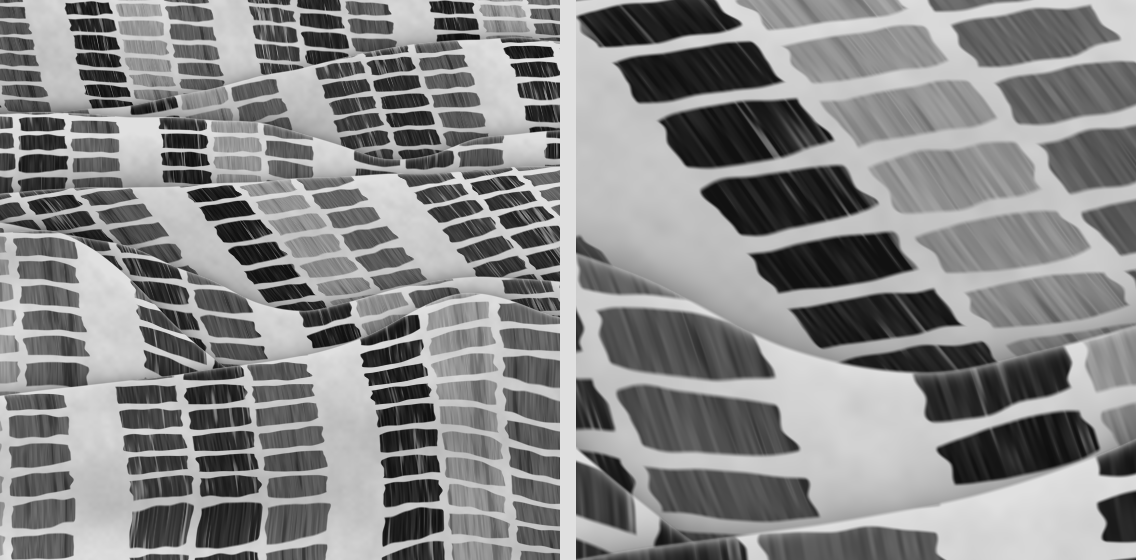
Left, the full canvas; right, a detail of the centre.
Reproduce this texture procedurally as a three.js fragment shader.

```glsl
varying vec2 vUv;

const float EDGE_SOFTNESS = 0.0016;
const float COLUMN_SHARE = 0.27;
const vec3 PALE_GROUP = vec3(0.13, 0.58, 0.38);
const vec3 DARK_GROUP = vec3(0.23, 0.17, 0.36);
const vec3 CLOTH_SHADE = vec3(0.69);
const vec3 CLOTH_LIGHT = vec3(0.88);

float hash(vec2 p) {
  return fract(sin(dot(p, vec2(127.1, 311.7))) * 43758.5453);
}

float noise(vec2 p) {
  vec2 i = floor(p);
  vec2 f = fract(p);
  f = f * f * (3.0 - 2.0 * f);
  float low = mix(hash(i), hash(i + vec2(1.0, 0.0)), f.x);
  float high = mix(hash(i + vec2(0.0, 1.0)), hash(i + vec2(1.0, 1.0)), f.x);
  return mix(low, high, f.y);
}

float bump(float x, float center, float width) {
  float t = (x - center) / width;
  return exp(-t * t);
}

float soft(float inside, float softness) {
  return smoothstep(-softness, softness, inside);
}

float pick(vec3 tones, float index) {
  return index < 0.5 ? tones.x : (index < 1.5 ? tones.y : tones.z);
}

// Ragged brush block inside a unit cell
float blockMask(vec2 q, vec2 id, vec2 cellSize) {
  float taper = 0.09 * pow(abs(q.x - 0.47) * 2.0, 3.0);
  float ragged = noise(vec2(q.x * 5.0 + id.x * 7.0, id.y * 3.0)) - 0.5;
  float halfHeight = 0.39 - taper + 0.10 * ragged;
  float side = q.x < 0.5 ? 0.0 : 9.0;
  float bite = noise(vec2(q.y * 4.0 + side, id.y * 2.0 + id.x)) - 0.5;
  float halfWidth = 0.44 + 0.07 * bite;
  vec2 inside = vec2(halfWidth, halfHeight) - abs(q - 0.5);
  vec2 blur = EDGE_SOFTNESS / cellSize;
  return soft(inside.x, blur.x) * soft(inside.y, blur.y);
}

// Vertical dry-brush streaks
float inkTone(float tone, vec2 q, vec2 id, float v) {
  float broad = noise(vec2(q.x * 13.0 + id.x * 17.0, v * 0.35));
  float fine = noise(vec2(q.x * 42.0 + id.x * 5.0, v * 1.6));
  float streak = smoothstep(0.58, 0.9, broad * 0.65 + fine * 0.35);
  float variation = 0.06 * (hash(id) - 0.5) + 0.13 * (fine - 0.5);
  float contrast = tone < 0.3 ? 0.32 : -0.2;
  return clamp(tone + variation + contrast * streak, 0.07, 0.78);
}

// weave: group start, group period, row pitch, lean
vec3 printedCloth(vec2 p, float ridge, vec4 weave, vec2 anchor, float seed) {
  float wobble = noise(p * vec2(3.0, 8.0) + seed) - 0.5;
  float u = (p.x - weave.x + weave.w * (p.y - anchor.x)) / weave.y;
  u += 0.05 * wobble;
  float v = (p.y - 0.4 * ridge - anchor.y * p.x) / weave.z + 1.1 * wobble;

  float group = floor(u);
  float across = fract(u) / COLUMN_SHARE;
  float column = floor(across);
  vec2 q = vec2(fract(across), fract(v + 0.13 * column));
  vec2 id = vec2(group * 3.0 + column + seed, floor(v + 0.13 * column));

  // Broad folds and crinkled weave
  float depth = max(ridge - p.y, 0.0);
  float folds = noise(p * vec2(4.0, 9.0) + seed * 3.0);
  float crinkle = noise(vec2(u * 24.0, v * 2.0)) - 0.5;
  float fine = noise(p * 130.0) - 0.5;
  float light = 0.2 + 0.75 * folds + 0.4 * exp(-depth / 0.035);
  light += 0.22 * crinkle + 0.1 * fine;
  vec3 cloth = mix(CLOTH_SHADE, CLOTH_LIGHT, clamp(light, 0.0, 1.0));

  float tone = pick(mod(group, 2.0) < 0.5 ? PALE_GROUP : DARK_GROUP, column);
  vec3 ink = vec3(inkTone(tone, q, id, v)) * (0.9 + 0.2 * folds);
  vec2 cellSize = vec2(weave.y * COLUMN_SHARE, weave.z);
  float mask = blockMask(q, id, cellSize) * step(column, 2.5);
  return mix(cloth, ink, mask);
}

// Lay one fold over those behind it
vec3 layFold(vec3 behind, vec2 p, float ridge, vec4 weave, vec2 anchor, float seed) {
  float edge = ridge + 0.008 * (noise(vec2(p.x * 13.0, seed)) - 0.5);
  float depth = edge - p.y;
  vec3 shadowed = behind * (1.0 - 0.26 * exp(-max(-depth, 0.0) / 0.016));
  vec3 cloth = printedCloth(p, edge, weave, anchor, seed);
  float rim = exp(-abs(depth) / 0.003);
  cloth = mix(cloth, CLOTH_LIGHT, 0.65 * rim);
  return mix(shadowed, cloth, soft(depth, EDGE_SOFTNESS));
}

void main() {
  vec2 p = vUv;
  // Ridges from back to front
  float back = 0.80 + 0.13 * smoothstep(0.1, 0.85, p.x);
  float upper = 0.80 - 0.03 * p.x - 0.06 * bump(p.x, 0.70, 0.16);
  float middle = 0.655 + 0.05 * p.x;
  float lower = 0.60 - 0.1 * p.x - 0.1 * bump(p.x, 0.52, 0.22);
  float slope = 0.585 - 0.28 * smoothstep(0.08, 0.5, p.x);
  float front = 0.295 + 0.12 * p.x + 0.08 * bump(p.x, 0.82, 0.15);

  vec3 color = printedCloth(p, 1.1, vec4(0.125, 0.325, 0.028, 0.25), vec2(0.93, -0.04), 1.0);
  color = layFold(color, p, back, vec4(0.215, 0.35, 0.035, 0.33), vec2(0.85, 0.06), 2.0);
  color = layFold(color, p, upper, vec4(0.28, 0.345, 0.034, 0.05), vec2(0.74, 0.0), 3.0);
  color = layFold(color, p, middle, vec4(0.358, 0.41, 0.037, 0.8), vec2(0.61, 0.17), 4.0);
  color = layFold(color, p, lower, vec4(0.534, 0.38, 0.038, 0.4), vec2(0.43, 0.08), 5.0);
  color = layFold(color, p, slope, vec4(-0.21, 0.45, 0.045, 0.1), vec2(0.43, 0.0), 6.0);
  color = layFold(color, p, front, vec4(0.66, 0.45, 0.047, 0.1), vec2(0.22, 0.0), 7.0);
  gl_FragColor = vec4(color, 1.0);
}
```
